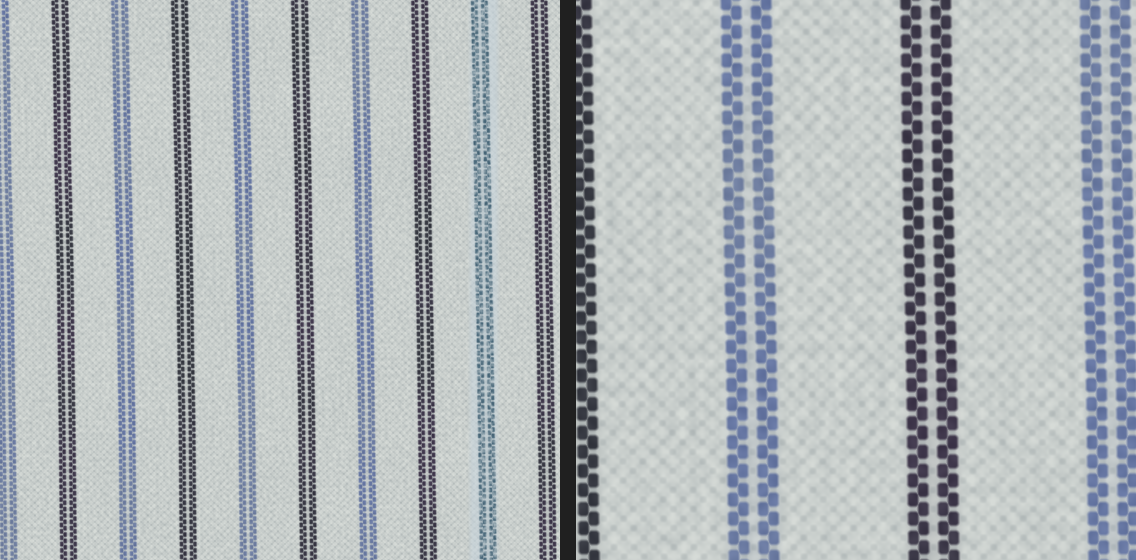
Left, the full canvas; right, a detail of the centre.
A Shadertoy shader for this texture:

```glsl
const float STRIPE_STEP = 0.10695; // distance between neighbouring stripe pairs
const float YARNS_PER_STEP = 18.0; // warp yarns in one step, kept even for the weave
const float WEFTS = 176.0;         // weft rows over the height
const float SLANT = 0.0160;        // sideways drift from top to bottom
const float BEND = 0.0012;         // slight bow and wobble of the warp
const vec2 STITCH_SIZE = vec2(0.54, 0.74);
const float STITCH_ROUND = 0.36;
const float EDGE_SOFTNESS = 0.14;
const float FADED_STRIPE = 8.0;    // index of the worn teal pair
const float HALO_CENTER = 0.864;
const float HALO_WIDTH = 0.031;

const vec3 COTTON = vec3(0.822, 0.842, 0.829);
const vec3 PIT = vec3(0.660, 0.692, 0.695);
const vec3 CHARCOAL = vec3(0.195, 0.205, 0.240);
const vec3 PLUM = vec3(0.230, 0.195, 0.280);
const vec3 BLUE = vec3(0.385, 0.450, 0.630);
const vec3 STEEL = vec3(0.425, 0.485, 0.620);
const vec3 TEAL = vec3(0.290, 0.410, 0.480);
const vec3 HALO = vec3(0.775, 0.830, 0.865);
const float PI = 3.14159265;

vec2 hashGradient(vec2 cell) {
    vec3 p = fract(cell.xyx * vec3(0.1031, 0.1030, 0.0973));
    p += dot(p, p.yzx + 33.33);
    float angle = 2.0 * PI * fract((p.x + p.y) * p.z);
    return vec2(cos(angle), sin(angle));
}

// Gradient noise, roughly -0.7 to 0.7
float noise(vec2 p) {
    vec2 i = floor(p), f = fract(p);
    vec2 w = f * f * f * (f * (f * 6.0 - 15.0) + 10.0);
    float a = dot(hashGradient(i), f);
    float b = dot(hashGradient(i + vec2(1, 0)), f - vec2(1, 0));
    float c = dot(hashGradient(i + vec2(0, 1)), f - vec2(0, 1));
    float d = dot(hashGradient(i + vec2(1, 1)), f - vec2(1, 1));
    return mix(mix(a, b, w.x), mix(c, d, w.x), w.y);
}

float roundedBox(vec2 p, vec2 halfSize, float radius) {
    vec2 q = abs(p) - halfSize + radius;
    return length(max(q, 0.0)) + min(max(q.x, q.y), 0.0) - radius;
}

// Coverage of the four coloured yarns around a white middle yarn
float stitchPair(vec2 p, float softness) {
    float nearest = 10.0;
    for (int k = -2; k <= 2; k++) {
        if (k == 0) continue;
        float yarn = float(k);
        vec2 q = vec2(p.x - yarn, mod(p.y + yarn, 2.0) - 1.0);
        nearest = min(nearest, roundedBox(q, STITCH_SIZE, STITCH_ROUND));
    }
    return 1.0 - smoothstep(-softness, softness, nearest);
}

// Undyed plain weave: warp floats with staggered darker dips between them
vec3 plainWeave(vec2 thread) {
    vec2 wave = cos(PI * thread);
    vec2 gap = 1.0 - wave * wave;
    float dip = smoothstep(0.0, 1.0, wave.x * wave.y);
    float grain = noise(thread * vec2(0.9, 0.75) + 40.0);
    float slub = noise(thread * vec2(0.12, 0.9)) + noise(thread * vec2(0.9, 0.07) + 90.0);
    float cloud = noise(thread * 0.045 + 15.0);
    float shade = 0.10 + 0.48 * dip + 0.20 * gap.x * gap.y;
    shade += 0.42 * grain + 0.10 * slub + 0.08 * cloud;
    return mix(COTTON, PIT, clamp(shade, -0.1, 1.1));
}

void mainImage(out vec4 fragColor, in vec2 fragCoord) {
    vec2 uv = fragCoord / iResolution.xy;

    // Cloth coordinates, counted in threads
    float x = uv.x - SLANT * (1.0 - uv.y);
    x += BEND * (noise(vec2(uv.x * 2.0, uv.y * 5.0)) - sin(PI * uv.y));
    float stepX = x / STRIPE_STEP;
    float stripe = floor(stepX + 0.5);
    vec2 thread = vec2(stepX * YARNS_PER_STEP, uv.y * WEFTS);
    vec2 local = vec2((stepX - stripe) * YARNS_PER_STEP, thread.y);
    float pixel = max(YARNS_PER_STEP / (STRIPE_STEP * iResolution.x), WEFTS / iResolution.y);

    // Stripe dye, drifting in hue along its length
    float isDark = mod(stripe, 2.0);
    float isFaded = 1.0 - step(0.5, abs(stripe - FADED_STRIPE));
    float drift = smoothstep(-0.35, 0.35, noise(vec2(stripe * 3.7 + 0.5, uv.y * 6.0)));
    vec3 dye = mix(mix(BLUE, STEEL, drift), mix(CHARCOAL, PLUM, drift), isDark);
    dye = mix(dye, TEAL, isFaded);
    dye += 0.06 * noise(thread * 0.8 + 70.0);

    // Pale bleached band behind the worn pair
    vec3 color = plainWeave(thread);
    float halo = 1.0 - smoothstep(0.6, 1.0, abs(uv.x - HALO_CENTER) / HALO_WIDTH);
    color = mix(color, HALO, 0.55 * halo);

    // Dye bleeding between stitches, then the stitches themselves
    float band = 1.0 - smoothstep(2.0, 3.2, abs(local.x));
    color = mix(color, dye, 0.09 * band);
    float cover = stitchPair(local, EDGE_SOFTNESS + 0.6 * pixel);
    float wear = 0.74 + 0.9 * noise(thread * vec2(0.9, 0.65) + 25.0);
    cover *= mix(0.97, clamp(wear, 0.25, 1.0), isFaded);
    color = mix(color, dye, cover);

    fragColor = vec4(clamp(color, 0.0, 1.0), 1.0);
}
```
